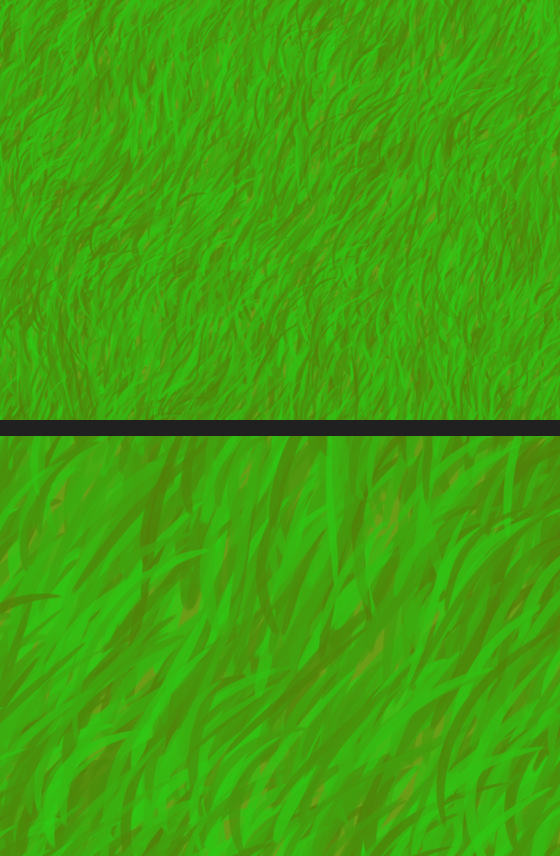
Top, the full canvas; bottom, a detail of the centre.
Write a WebGL 2 fragment shader that draws this texture.

```glsl
#version 300 es
precision highp float;
precision highp int;
// A meadow of overlapping, wind-bent grass blades in shades of green.
// Shifted grids scatter one curved, tapered stroke per cell; layers run from
// broad to fine, and a gradient noise field turns the wind across the field.

uniform vec2 u_resolution;
out vec4 fragColor;

const int LAYERS = 46;
const float CELL = 0.11;

// Three random values in 0..1 from an integer lattice point
vec3 hash3(ivec3 lattice) {
    uvec3 v = uvec3(lattice + 64) * 1664525u + 1013904223u;
    v.x += v.y * v.z; v.y += v.z * v.x; v.z += v.x * v.y;
    v ^= v >> 16u;
    v.x += v.y * v.z; v.y += v.z * v.x; v.z += v.x * v.y;
    return vec3(v >> 8u) / 16777216.0;
}

float cornerSlope(ivec2 corner, vec2 offset) {
    float angle = 6.2832 * hash3(ivec3(corner, 900)).x;
    return dot(vec2(cos(angle), sin(angle)), offset);
}

float gradientNoise(vec2 p) {
    ivec2 i = ivec2(floor(p));
    vec2 f = fract(p);
    vec2 s = f * f * f * (f * (f * 6.0 - 15.0) + 10.0);
    float low = mix(cornerSlope(i, f), cornerSlope(i + ivec2(1, 0), f - vec2(1, 0)), s.x);
    float high = mix(cornerSlope(i + ivec2(0, 1), f - vec2(0, 1)),
                     cornerSlope(i + ivec2(1, 1), f - vec2(1, 1)), s.x);
    return mix(low, high, s.y);
}

// Coverage of a blade centred at zero, leaning right of vertical
float blade(vec2 p, float lean, float halfLength, float halfWidth, float bend, float blur) {
    vec2 axis = vec2(sin(lean), cos(lean));
    float u = dot(p, axis) / halfLength;
    if (abs(u) >= 1.0) return 0.0;
    float side = dot(p, vec2(-axis.y, axis.x));
    float arc = bend * halfLength * (0.4 - u * u);
    float dist = abs(side - arc) / sqrt(1.0 + 4.0 * bend * bend * u * u);
    float taper = sqrt(1.0 - u * u) * (1.0 - 0.3 * u);
    return smoothstep(blur, -blur, dist - halfWidth * taper) * smoothstep(1.0, 0.9, abs(u));
}

void main() {
    vec2 p = gl_FragCoord.xy / u_resolution.y;
    float pixel = 1.0 / u_resolution.y;
    float wind = 0.42 + 0.8 * gradientNoise(p * 3.2 + 5.0);

    // Dry ground, glimpsed between the blades
    vec3 color = vec3(0.42, 0.62, 0.09);

    for (int layer = 0; layer < LAYERS; layer++) {
        float fineness = float(layer) / float(LAYERS - 1);
        vec2 grid = p / CELL + fract(float(layer) * vec2(0.618, 0.755));
        ivec2 home = ivec2(floor(grid));

        // Lower rows are painted last, so they stand in front
        for (int y = 1; y >= -1; y--) {
            for (int x = -1; x <= 1; x++) {
                ivec2 cell = home + ivec2(x, y);
                vec3 place = hash3(ivec3(cell, layer));
                vec2 offset = (grid - vec2(cell) - place.xy) * CELL;
                if (dot(offset, offset) > CELL * CELL) continue;

                vec3 shape = hash3(ivec3(cell, layer + 200));
                float lean = wind + 0.75 * (shape.x - 0.5);
                float halfLength = mix(0.035, 0.1, shape.y * mix(0.7, 1.0, fineness));
                float halfWidth = mix(0.0075, 0.0036, fineness) * mix(0.75, 1.2, place.x);
                float bend = mix(0.04, 0.42, shape.z);
                float cover = blade(offset, lean, halfLength, halfWidth, bend, pixel);

                vec3 tint = mix(vec3(0.32, 0.49, 0.03), vec3(0.18, 0.79, 0.08), place.z);
                color = mix(color, tint, 0.72 * cover);
            }
        }
    }
    fragColor = vec4(color, 1.0);
}
```
